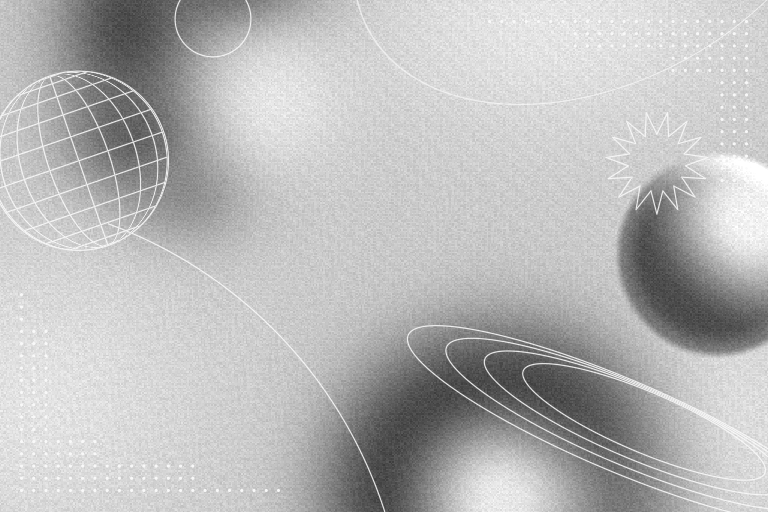
Give the GLSL for this background, as a Shadertoy shader.

```glsl
const float PI = 3.14159265;
const float LINE_HALF_WIDTH = 0.0011;

float hash(vec2 p) {
    return fract(sin(dot(p, vec2(127.1, 311.7))) * 43758.5453);
}

// Soft elliptical spot, 1 at its centre
float spot(vec2 p, vec2 center, vec2 radius) {
    vec2 q = (p - center) / radius;
    return exp(-dot(q, q));
}

float stroke(float dist, float pixel) {
    float soft = 0.75 * pixel;
    return 1.0 - smoothstep(LINE_HALF_WIDTH - soft, LINE_HALF_WIDTH + soft, abs(dist));
}

float ellipseDist(vec2 p, vec2 radius) {
    float k = length(p / radius);
    return k * (k - 1.0) / max(length(p / (radius * radius)), 1e-4);
}

float segmentDist(vec2 p, vec2 a, vec2 b) {
    vec2 ab = b - a;
    return length(p - a - ab * clamp(dot(p - a, ab) / dot(ab, ab), 0.0, 1.0));
}

// Spiked outline with one point straight down
float starDist(vec2 p, float outer, float inner, float spikes) {
    float halfStep = PI / spikes;
    float angle = atan(p.x, -p.y);
    angle = abs(mod(angle + halfStep, 2.0 * halfStep) - halfStep);
    vec2 q = length(p) * vec2(cos(angle), sin(angle));
    return segmentDist(q, vec2(outer, 0.0), inner * vec2(cos(halfStep), sin(halfStep)));
}

// Wire sphere: u runs across the axis, v along it
float globe(vec2 p, float radius, vec2 axis, float pixel) {
    vec2 q = vec2(dot(p, vec2(axis.y, -axis.x)), dot(p, axis)) / radius;
    float lines = stroke(length(p) - radius, pixel);
    if (length(q) < 1.0) {
        float chord = sqrt(max(1.0 - q.y * q.y, 1e-4));
        float lonStep = PI / 9.0;
        float latStep = PI / 11.0;
        float lon = (floor(asin(clamp(q.x / chord, -1.0, 1.0)) / lonStep) + 0.5) * lonStep;
        float lat = round(asin(q.y) / latStep) * latStep;
        for (int side = -1; side <= 1; side += 2) {
            float u = sin(lon + 0.5 * lonStep * float(side)) * chord;
            lines = max(lines, stroke((q.x - u) * radius, pixel));
        }
        lines = max(lines, stroke((q.y - sin(lat)) * radius, pixel));
    }
    return lines;
}

// Stepped corner of dots growing right and up from its anchor
float cornerDots(vec2 p, float pixel) {
    float pitch = 0.0239;
    vec2 id = round(p / pitch);
    float across = id.y < 0.5 ? 21.0 : id.y < 2.5 ? 14.0 : id.y < 4.5 ? 6.0 : -1.0;
    float upward = id.x < 0.5 ? 16.0 : id.x < 2.5 ? 13.0 : -1.0;
    bool used = min(id.x, id.y) >= 0.0 && (id.x <= across || id.y <= upward);
    float dist = length(p - id * pitch) - 0.0030;
    return used ? 1.0 - smoothstep(-0.6 * pixel, 0.6 * pixel, dist) : 0.0;
}

float backdrop(vec2 p) {
    float tone = 0.79;
    tone = mix(tone, 0.90, spot(p, vec2(1.08, 0.96), vec2(0.36, 0.22)));
    tone = mix(tone, 0.89, spot(p, vec2(0.06, 0.22), vec2(0.32, 0.28)));
    tone = mix(tone, 0.87, spot(p, vec2(1.46, 0.18), vec2(0.22, 0.25)));
    // Dark cloud curling round a pale glow
    tone = mix(tone, 0.27, 0.95 * spot(p, vec2(0.25, 0.95), vec2(0.14, 0.20)));
    tone = mix(tone, 0.30, 0.80 * spot(p, vec2(0.27, 0.73), vec2(0.13, 0.11)));
    tone = mix(tone, 0.48, 0.70 * spot(p, vec2(0.37, 0.62), vec2(0.12, 0.10)));
    tone = mix(tone, 0.30, 0.75 * spot(p, vec2(0.45, 1.02), vec2(0.17, 0.09)));
    return mix(tone, 0.90, spot(p, vec2(0.54, 0.80), vec2(0.13, 0.13)));
}

// Pale core inside a dark ring that fades outward
float haloPlanet(float tone, vec2 p) {
    float d = length(p);
    float lean = dot(p / max(d, 1e-4), vec2(-0.5, 0.85));
    float halo = exp(-pow(max(d - 0.23, 0.0) / 0.135, 2.0));
    tone = mix(tone, 0.29, halo * mix(0.65, 1.0, smoothstep(-0.6, 0.6, lean)));
    return mix(tone, 0.91, 1.0 - smoothstep(0.02, 0.235, d));
}

float shadedPlanet(float tone, vec2 p, vec2 light, float radius) {
    vec2 q = p - light;
    float shade = length(q) + 0.5 * dot(q, vec2(-0.7, -0.6));
    float body = mix(0.95, 0.30, smoothstep(0.02, 0.30, shade));
    body += 0.2 * smoothstep(0.72, 1.0, length(p) / radius);
    return mix(body, tone, smoothstep(radius - 0.012, radius + 0.008, length(p)));
}

void mainImage(out vec4 fragColor, in vec2 fragCoord) {
    float pixel = 1.0 / iResolution.y;
    vec2 p = fragCoord * pixel;
    float right = iResolution.x * pixel;

    float tone = haloPlanet(backdrop(p), p - vec2(0.977, 0.023));
    tone = shadedPlanet(tone, p - vec2(1.402, 0.502), vec2(0.055, 0.064), 0.197);

    // Film grain
    float grain = hash(floor(p * 342.0)) + hash(floor(p * 342.0) + 57.0) - 1.0;
    tone += 0.065 * grain;

    // Fine line work
    float ink = globe(p - vec2(0.154, 0.686), 0.175, vec2(-0.325, 0.946), pixel);
    ink = max(ink, stroke(length(p - vec2(0.416, 0.963)) - 0.074, pixel));
    ink = max(ink, stroke(starDist(p - vec2(1.283, 0.682), 0.1, 0.056, 15.0), pixel));
    float arc = stroke(length(p - vec2(-0.094, -0.271)) - 0.888, pixel);
    ink = max(ink, arc * step(0.21, p.x));
    vec2 bowl = p - vec2(1.172, 1.186);
    bowl.x -= 0.4 * bowl.y;
    ink = max(ink, 0.8 * stroke(ellipseDist(bowl, vec2(0.455, 0.39)), pixel));

    // Nested tilted orbits
    for (int i = 0; i < 4; i++) {
        float t = float(i) / 3.0;
        vec2 q = p - mix(vec2(1.211, 0.170), vec2(1.258, 0.176), t);
        q = vec2(dot(q, vec2(0.92, -0.39)), dot(q, vec2(0.39, 0.92)));
        ink = max(ink, stroke(ellipseDist(q, mix(vec2(0.449, 0.09), vec2(0.256, 0.059), t)), pixel));
    }

    // Dots in opposite corners
    vec2 inset = vec2(0.042, 0.042);
    ink = max(ink, cornerDots(p - inset, pixel));
    ink = max(ink, cornerDots(vec2(right, 1.0) - p - inset, pixel));

    fragColor = vec4(vec3(clamp(mix(tone, 0.98, ink * 0.95), 0.0, 1.0)), 1.0);
}
```
